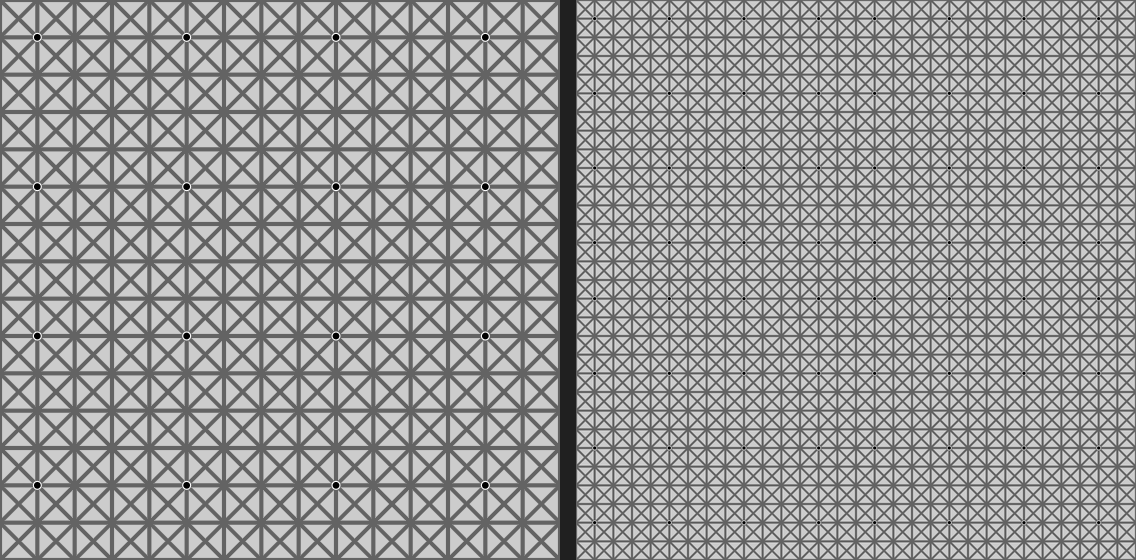
Left, the tile; right, the same tile 2 across and 2 down.
Write a WebGL 2 fragment shader that draws this pattern.

```glsl
#version 300 es
precision highp float;
// A 15 by 15 grid of grey bars with both diagonals crossing every cell.
// Black dots ringed in white sit on every fourth crossing.
// Bars and dots are distance functions measured in cell units.

uniform vec2 u_resolution;
out vec4 fragColor;

const float CELLS = 15.0;
const float DOT_SPACING = 4.0;
const vec2 DOT_OFFSET = vec2(1.0, 2.0);

const float GRID_HALF_WIDTH = 0.056;
const float DIAGONAL_HALF_WIDTH = 0.0525;
const float DOT_RADIUS = 0.090;
const float RING_RADIUS = 0.120;

const vec3 PALE_GREY = vec3(0.80);
const vec3 BAR_GREY = vec3(0.39);
const vec3 RING_WHITE = vec3(1.0);
const vec3 DOT_BLACK = vec3(0.0);

// Coverage of a shape from its signed distance and the pixel size
float coverage(float dist, float pixel) {
    return clamp(0.5 - dist / pixel, 0.0, 1.0);
}

// Distance to the horizontal and vertical bars; q is relative to a crossing
float gridDistance(vec2 q, float halfWidth) {
    return min(abs(q.x), abs(q.y)) - halfWidth;
}

// Distance to both diagonals through the crossing and the cell centres
float diagonalDistance(vec2 q, float halfWidth) {
    vec2 a = abs(q);
    return abs(a.x - a.y) * sqrt(0.5) - halfWidth;
}

// 1 at crossings that carry a dot, 0 elsewhere
float hasDot(vec2 crossing, float cells, float spacing, vec2 offset) {
    vec2 index = mod(crossing, cells);
    vec2 gap = abs(mod(index - offset + 0.5, spacing) - 0.5);
    return step(max(gap.x, gap.y), 0.25);
}

void main() {
    vec2 p = gl_FragCoord.xy / u_resolution * CELLS;
    float pixel = CELLS / min(u_resolution.x, u_resolution.y);
    vec2 crossing = floor(p + 0.5);
    vec2 q = p - crossing;

    // Bars
    float grid = coverage(gridDistance(q, GRID_HALF_WIDTH), pixel);
    float diagonal = coverage(diagonalDistance(q, DIAGONAL_HALF_WIDTH), pixel);
    vec3 color = mix(PALE_GREY, BAR_GREY, max(grid, diagonal));

    // Ringed dots
    float dotMask = hasDot(crossing, CELLS, DOT_SPACING, DOT_OFFSET);
    float radius = length(q);
    color = mix(color, RING_WHITE, dotMask * coverage(radius - RING_RADIUS, pixel));
    color = mix(color, DOT_BLACK, dotMask * coverage(radius - DOT_RADIUS, pixel));

    fragColor = vec4(color, 1.0);
}
```
